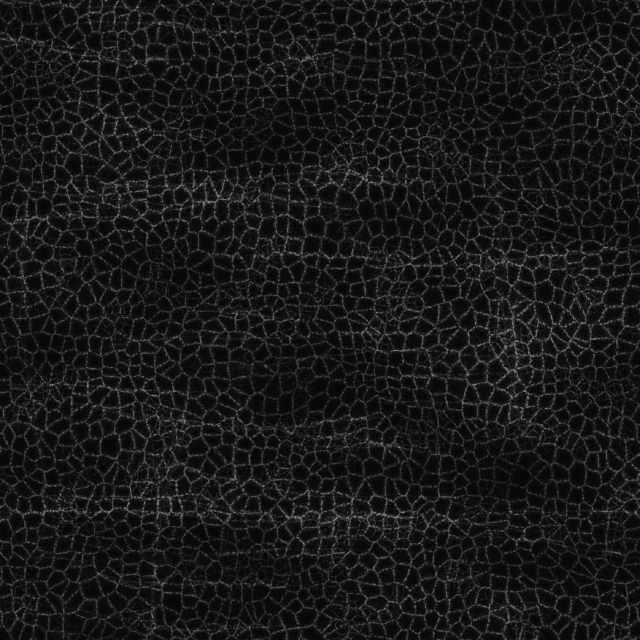
Reproduce this texture procedurally as a Shadertoy shader.

```glsl
// Worn black leather: a warped Voronoi net of pale wrinkles around dark pebbles,
// crossed by long, mostly level creases. Gradient noise varies the wear and
// breaks every pale line into fine speckle.

const float CELLS = 44.0;            // pebbles across the canvas
const float JITTER = 0.85;           // irregularity of the pebbles
const float WARP = 0.026;            // bending of the net
const float WRINKLE_WIDTH = 0.11;    // in pebble units
const float WRINKLE_LIGHT = 0.185;
const float CREASE_LIGHT = 0.13;
const float CREASE_SLOPE = 0.32;
const int LEVEL_CREASES = 36;
const int STEEP_CREASES = 7;
const float GRAIN_SCALE = 237.0;
const float GRAIN_CONTRAST = 1.5;
const float PEBBLE_TONE = 0.027;
const float BRIGHTEST = 0.48;

vec2 hash2(vec2 p) {
    vec3 q = fract(p.xyx * vec3(0.1031, 0.1030, 0.0973));
    q += dot(q, q.yzx + 33.33);
    return fract((q.xx + q.yz) * q.zy);
}

float cornerSlope(vec2 cell, vec2 offset) {
    float angle = 6.2832 * hash2(cell).x;
    return dot(vec2(cos(angle), sin(angle)), offset);
}

float gradientNoise(vec2 p) {
    vec2 i = floor(p), f = p - i;
    vec2 u = f * f * f * (f * (f * 6.0 - 15.0) + 10.0);
    vec2 e = vec2(1.0, 0.0);
    float low = mix(cornerSlope(i, f), cornerSlope(i + e, f - e), u.x);
    float high = mix(cornerSlope(i + e.yx, f - e.yx), cornerSlope(i + 1.0, f - 1.0), u.x);
    return mix(low, high, u.y);
}

float fbm(vec2 p) {
    float sum = 0.0, weight = 1.0;
    for (int i = 0; i < 4; i++) {
        sum += weight * gradientNoise(p);
        p = mat2(1.6, 1.2, -1.2, 1.6) * p + 5.3;
        weight *= 0.55;
    }
    return sum;
}

vec2 seedPoint(vec2 cell) {
    return 0.5 + JITTER * (hash2(cell) - 0.5);
}

// Distance to the nearest Voronoi border
float borderDistance(vec2 p) {
    vec2 i = floor(p), f = p - i;
    vec2 nearest = vec2(0.0), nearestCell = vec2(0.0);
    float best = 8.0;
    for (int y = -1; y <= 1; y++)
    for (int x = -1; x <= 1; x++) {
        vec2 cell = vec2(x, y);
        vec2 toSeed = cell + seedPoint(i + cell) - f;
        float d = dot(toSeed, toSeed);
        if (d < best) { best = d; nearest = toSeed; nearestCell = cell; }
    }
    float border = 8.0;
    for (int y = -2; y <= 2; y++)
    for (int x = -2; x <= 2; x++) {
        vec2 cell = nearestCell + vec2(x, y);
        vec2 toSeed = cell + seedPoint(i + cell) - f;
        vec2 across = toSeed - nearest;
        if (dot(across, across) > 0.0001)
            border = min(border, dot(0.5 * (nearest + toSeed), normalize(across)));
    }
    return border;
}

float wrinkle(float d) {
    d = max(d, 0.0);
    return 0.6 * exp(-d / WRINKLE_WIDTH) + 0.4 * (1.0 - smoothstep(0.02, 0.1, d));
}

// A long crease along x: its line (x) and the worn band around it (y)
vec2 crease(vec2 p, float seed, float width) {
    vec2 start = hash2(vec2(seed, 3.7)), shape = hash2(vec2(seed, 9.1));
    float along = p.x - start.x;
    float reach = mix(0.12, 0.6, shape.x * shape.x);
    float path = start.y + along * (shape.y - 0.5) * CREASE_SLOPE
        + 0.035 * gradientNoise(vec2(p.x * 3.0, seed * 7.3))
        + 0.006 * gradientNoise(vec2(p.x * 17.0, seed * 5.1));
    float away = abs(p.y - path);
    float taper = 1.0 - smoothstep(0.35, 1.0, abs(along) / reach);
    float strength = taper * mix(0.4, 1.1, hash2(vec2(seed, 5.9)).x);
    return strength * vec2(exp(-away / width), exp(-away / 0.014));
}

void mainImage(out vec4 fragColor, in vec2 fragCoord) {
    vec2 p = fragCoord / iResolution.y;

    // Speckle and patches of wear
    float grain = gradientNoise(p * GRAIN_SCALE + 3.1)
        + 0.6 * gradientNoise(p.yx * GRAIN_SCALE * 1.73);
    float speckle = max(1.0 + GRAIN_CONTRAST * grain, 0.15);
    float wear = 0.95 + 0.75 * fbm(p * vec2(3.0, 5.0) + 2.0);

    // Creases
    vec2 creases = vec2(0.0);
    for (int i = 0; i < LEVEL_CREASES; i++)
        creases += crease(p, float(i) + 1.0, 0.0014);
    for (int i = 0; i < STEEP_CREASES; i++)
        creases += 0.6 * crease(p.yx, float(i) + 71.0, 0.0032);
    float broken = clamp(0.8 + 1.3 * gradientNoise(p * vec2(30.0, 60.0)), 0.15, 1.3);
    wear = clamp(wear + 0.3 * min(creases.y, 1.5), 0.35, 2.0);

    // Net of wrinkles, split finer in places
    vec2 bent = p + WARP * vec2(gradientNoise(p * 6.0), gradientNoise(p * 6.0 + 17.0));
    bent += 0.0022 * vec2(gradientNoise(p * 55.0), gradientNoise(p * 55.0 + 31.0));
    float rough = 0.035 * gradientNoise(p * 160.0);
    float net = wrinkle(borderDistance(bent * CELLS) + rough);
    float fine = wrinkle(borderDistance(bent * CELLS * 1.6 + 40.0) + rough);
    float split = smoothstep(-0.05, 0.4, gradientNoise(p * 14.0 + 8.0));
    net = max(net, 0.6 * split * fine);

    // Tone
    float pale = WRINKLE_LIGHT * net * wear + CREASE_LIGHT * min(creases.x, 1.4) * broken
        + 0.025 * max(wear - 1.0, 0.0);
    float tone = PEBBLE_TONE + pale * speckle + 0.009 * grain;
    fragColor = vec4(vec3(clamp(tone, 0.0, BRIGHTEST)), 1.0);
}
```
